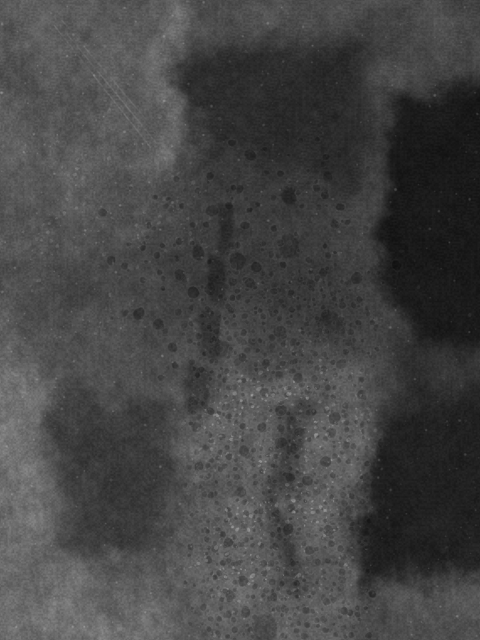
Reproduce this texture procedurally as a WebGL 2 fragment shader.

```glsl
#version 300 es
precision highp float;
// Draws a worn grey photographic plate with stains, dark bubbles, pale specks and scratches.

uniform vec2 u_resolution;
out vec4 fragColor;

float hash(vec2 p) {
  return fract(sin(dot(p, vec2(127.1, 311.7))) * 43758.5453);
}

float valueNoise(vec2 p) {
  vec2 cell = floor(p), f = fract(p);
  f = f * f * (3.0 - 2.0 * f);
  float low = mix(hash(cell), hash(cell + vec2(1, 0)), f.x);
  float high = mix(hash(cell + vec2(0, 1)), hash(cell + vec2(1, 1)), f.x);
  return mix(low, high, f.y);
}

// Layered noise centred on zero.
float fbm(vec2 p) {
  float sum = 0.0, amplitude = 0.5;
  for (int i = 0; i < 6; i++) {
    sum += amplitude * (valueNoise(p) - 0.5);
    p = mat2(1.6, 1.2, -1.2, 1.6) * p + 7.3;
    amplitude *= 0.62;
  }
  return sum;
}

// Soft stain with rounded corners.
float stain(vec2 p, vec2 centre, vec2 halfSize, float softness) {
  float rounding = 0.6 * min(halfSize.x, halfSize.y);
  vec2 d = abs(p - centre) - halfSize + rounding;
  float dist = length(max(d, 0.0)) + min(max(d.x, d.y), 0.0) - rounding;
  return 1.0 - smoothstep(-softness, softness, dist);
}

// Scattered discs: x is the filled area, y the thin rim.
vec2 discs(vec2 p, float scale, vec2 radii, float density, float seed, float blur) {
  vec2 q = p * scale, cell = floor(q), result = vec2(0.0);
  float edge = blur * scale;
  for (int y = -1; y <= 1; y++)
    for (int x = -1; x <= 1; x++) {
      vec2 id = cell + vec2(x, y);
      vec2 centre = id + 0.15 + 0.7 * vec2(hash(id + seed), hash(id + seed + 19.7));
      float pick = hash(id + seed + 41.3);
      float radius = mix(radii.x, radii.y, pow(hash(id + seed + 63.1), 2.0));
      float dist = length(q - centre) - radius;
      float present = smoothstep(pick, pick + 0.06, density);
      float fill = 1.0 - smoothstep(-edge, edge, dist);
      float rim = 1.0 - smoothstep(0.0, edge * 1.5, abs(dist));
      result = max(result, present * mix(0.6, 1.0, hash(id + seed + 87.9)) * vec2(fill, rim));
    }
  return result;
}

float segment(vec2 p, vec2 a, vec2 b) {
  vec2 ab = b - a;
  return length(p - a - ab * clamp(dot(p - a, ab) / dot(ab, ab), 0.0, 1.0));
}

// Broad areas of light and dark.
float plateTone(vec2 uv) {
  float tone = mix(0.35, 0.28, smoothstep(0.15, 0.7, uv.x));
  tone = mix(tone, 0.27, stain(uv, vec2(0.24, 0.56), vec2(0.18, 0.08), 0.10));
  tone = mix(tone, 0.23, stain(uv, vec2(0.24, 0.24), vec2(0.12, 0.16), 0.06));
  tone = mix(tone, 0.44, stain(uv, vec2(0.0, 0.28), vec2(0.08, 0.18), 0.06));
  tone = mix(tone, 0.48, stain(uv, vec2(0.05, -0.02), vec2(0.28, 0.09), 0.11));
  tone = mix(tone, 0.23, stain(uv, vec2(0.56, 0.62), vec2(0.20, 0.12), 0.08));
  tone = mix(tone, 0.17, stain(uv, vec2(0.58, 0.82), vec2(0.20, 0.11), 0.06));
  tone = mix(tone, 0.42, stain(uv, vec2(0.35, 0.88), vec2(0.035, 0.15), 0.05));
  tone = mix(tone, 0.37, stain(uv, vec2(0.57, 0.14), vec2(0.19, 0.27), 0.05));
  tone = mix(tone, 0.25, stain(uv, vec2(0.61, 0.20), vec2(0.02, 0.16), 0.025));
  tone = mix(tone, 0.19, stain(uv, vec2(0.90, 0.42), vec2(0.12, 0.08), 0.06));
  tone = mix(tone, 0.10, stain(uv, vec2(0.98, 0.66), vec2(0.17, 0.20), 0.04));
  tone = mix(tone, 0.13, stain(uv, vec2(0.92, 0.22), vec2(0.16, 0.16), 0.03));
  return mix(tone, 0.32, stain(uv, vec2(0.91, -0.02), vec2(0.18, 0.08), 0.05));
}

void main() {
  vec2 uv = gl_FragCoord.xy / u_resolution;
  vec2 p = uv * vec2(0.75, 1.0);
  float pixel = 1.0 / u_resolution.y;
  vec2 warp = vec2(fbm(p * 9.0), fbm(p * 9.0 + 31.0));
  float mottle = fbm(p * 16.0 + warp), blotch = fbm(p * vec2(75.0, 55.0));
  float tone = plateTone(uv + 0.13 * warp);
  tone *= 1.0 + 0.36 * mottle + 0.28 * blotch;

  // Dark drips run down beside the middle.
  for (int i = 0; i < 4; i++) {
    float t = float(i) / 3.0;
    vec2 centre = mix(vec2(0.41, 0.40), vec2(0.47, 0.64), t);
    tone *= 1.0 - 0.26 * stain(uv + 0.04 * warp, centre, vec2(0.025 - 0.010 * t, 0.035), 0.007);
  }

  // Bubbles gather in the centre and along the lower column.
  float column = stain(uv, vec2(0.58, 0.26), vec2(0.18, 0.32), 0.05);
  float middle = stain(uv, vec2(0.53, 0.60), vec2(0.26, 0.15), 0.10);
  vec2 bent = p + 0.010 * warp + 0.004 * blotch;
  vec2 large = discs(bent * vec2(1.0, 0.85), 15.0, vec2(0.15, 0.36), 0.42 * middle + 0.10 * column, 3.0, 0.0020);
  vec2 medium = discs(bent, 38.0, vec2(0.16, 0.38), 0.55 * max(middle, column), 11.0, 0.0016);
  vec2 small = discs(bent, 72.0, vec2(0.20, 0.42), 0.85 * column + 0.25 * middle, 23.0, 0.0014);
  tone *= 1.0 - 0.30 * max(large.x, max(medium.x, 0.75 * small.x));
  tone += 0.03 * max(medium.y, small.y);

  // Pale specks: clusters in the column, a drift at left, fine dust elsewhere.
  float cluster = stain(uv, vec2(0.57, 0.24), vec2(0.18, 0.20), 0.09) * smoothstep(-0.25, 0.15, mottle);
  float drift = stain(uv, vec2(0.22, 0.66), vec2(0.22, 0.14), 0.12) * smoothstep(-0.15, 0.2, mottle);
  vec2 ragged = p + 0.008 * warp + 0.006 * blotch;
  float flecks = discs(ragged, 95.0, vec2(0.10, 0.32), 0.08 + 0.55 * cluster + 0.3 * drift, 37.0, 0.0012).x;
  float dust = discs(p, 65.0, vec2(0.05, 0.14), 0.16, 53.0, pixel).x;
  tone += 0.17 * flecks * (0.3 + 0.7 * cluster + 0.2 * drift) + 0.15 * dust;

  // Fine scratches and film grain.
  for (int i = 0; i < 3; i++) {
    vec2 shift = vec2(0.006, 0.004) * float(i);
    float dist = segment(p, vec2(0.085, 0.96) + shift, vec2(0.235, 0.77) + shift * 1.6);
    tone += 0.08 * (1.0 - smoothstep(0.0, pixel * 1.5, dist)) * valueNoise(p * 60.0 + float(i));
  }
  tone += (0.03 + 0.12 * tone) * (valueNoise(p * 380.0) - 0.5);
  fragColor = vec4(vec3(clamp(tone, 0.04, 0.75)), 1.0);
}
```
